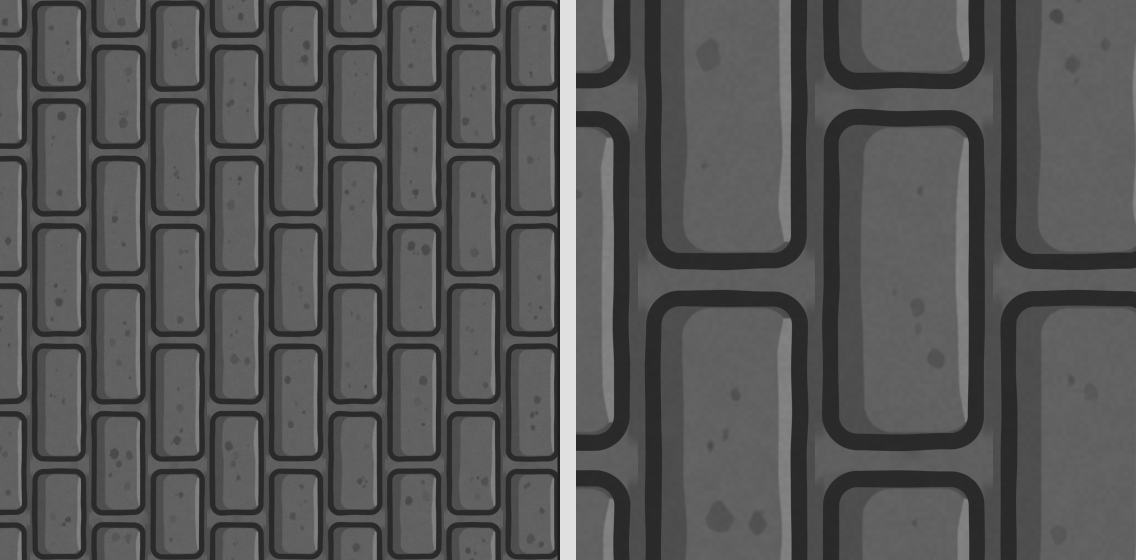
Left, the full canvas; right, a detail of the centre.
Write a WebGL 2 fragment shader that draws this texture.

```glsl
#version 300 es
precision highp float;
// Staggered columns of upright grey bricks with dark rounded outlines, bevels and pits.
uniform vec2 u_resolution;
out vec4 fragColor;

const float PITCH = 0.1057;       // spacing of columns
const float HALF_WIDTH = 0.0482;  // half of a brick, outline included
const float HALF_GAP = 0.0063;    // half of a bed joint
const float OUTLINE = 0.0095;
const float CORNER = 0.0205;
const int PITS = 5;

const vec3 LINE_COLOR = vec3(0.165);
const vec3 SHADE_COLOR = vec3(0.305);
const vec3 FACE_COLOR = vec3(0.382);
const vec3 LIGHT_COLOR = vec3(0.51);
const vec3 PIT_COLOR = vec3(0.27);
const vec3 BORDER_COLOR = vec3(0.12);

float hash(vec2 p) {
  vec3 q = fract(p.xyx * vec3(0.1031, 0.1030, 0.0973));
  q += dot(q, q.yzx + 33.33);
  return fract((q.x + q.y) * q.z);
}

float noise(vec2 p) {
  vec2 i = floor(p), f = fract(p);
  f = f * f * (3.0 - 2.0 * f);
  float low = mix(hash(i), hash(i + vec2(1, 0)), f.x);
  float high = mix(hash(i + vec2(0, 1)), hash(i + vec2(1, 1)), f.x);
  return mix(low, high, f.y);
}

float roundBox(vec2 p, vec2 halfSize, float radius) {
  vec2 q = abs(p) - halfSize + radius;
  return length(max(q, 0.0)) + min(max(q.x, q.y), 0.0) - radius;
}

// Antialiased coverage of the inside of a distance field.
float cover(float d, float soft) {
  return 1.0 - smoothstep(-soft, soft, d);
}

// Height of a bed joint; rows are taller towards the middle.
float seam(float row) {
  float a = row * 1.256637;
  return 0.5 + 0.2021 * row + 0.027 * sin(a) - 0.0063 * sin(2.0 * a)
       - 0.0017 * sin(3.0 * a) - 0.0032 * sin(4.0 * a);
}

// Darkness of the pits scattered over one brick.
float pits(vec2 p, vec2 halfSize, vec2 id, float soft) {
  float dark = 0.0;
  for (int i = 0; i < PITS; i++) {
    vec2 seed = id * 17.0 + float(i) * vec2(5.3, 9.7) + 60.0;
    vec2 place = vec2(hash(seed), hash(seed + 31.0)) - 0.5;
    vec2 offset = p - place * halfSize * vec2(0.95, 1.6) - vec2(0.003, 0.0);
    float size = hash(seed + 71.0);
    float radius = mix(0.002, 0.0085, size * size);
    float ragged = (noise(p * 220.0 + seed) - 0.5) * 0.003;
    float d = length(offset * vec2(1.1, 0.9)) - radius + ragged;
    float strength = mix(0.25, 0.85, hash(seed + 113.0));
    dark = max(dark, cover(d, soft + 0.0009) * strength);
  }
  return dark;
}

// Joints are light across the beds and dark along the upright channels.
vec3 mortar(vec2 uv, float dx, float seamDistance) {
  float blotch = noise(uv * 45.0);
  float channel = smoothstep(-0.004, 0.001, abs(dx) - HALF_WIDTH);
  channel *= smoothstep(0.006, 0.020, seamDistance + (blotch - 0.5) * 0.012);
  float stain = 0.35 * smoothstep(0.6, 0.9, blotch);
  return mix(FACE_COLOR * 0.98, SHADE_COLOR, max(channel, stain));
}

vec3 brick(vec2 p, vec2 halfSize, vec2 id, float soft) {
  vec2 inner = halfSize - OUTLINE;
  float wave = (noise(vec2(p.y * 28.0, id.x * 7.0 + id.y * 3.0 + 90.0)) - 0.5) * 0.003;
  // Raised face leaves a shaded bevel on the left.
  vec2 facePoint = p - vec2(0.0075 + wave, 0.0);
  float face = roundBox(facePoint, inner - vec2(0.0065, 0.001), 0.017);
  vec3 color = mix(SHADE_COLOR, FACE_COLOR, cover(face, soft + 0.0005));
  color = mix(color, PIT_COLOR, pits(p, inner, id, soft));
  // Lit strip on the right, tapering at both ends.
  float taper = 0.004 * smoothstep(inner.y - 0.030, inner.y, abs(p.y));
  float strip = inner.x - 0.0068 + wave + taper - p.x;
  float ends = abs(p.y) - inner.y + 0.007;
  return mix(color, LIGHT_COLOR, cover(max(strip, ends), soft + 0.0004) * 0.95);
}

void main() {
  vec2 uv = gl_FragCoord.xy / u_resolution;
  float soft = 0.75 / min(u_resolution.x, u_resolution.y);

  // Find the brick cell.
  float column = floor(uv.x / PITCH + 0.5);
  float stagger = 0.5 * mod(column, 2.0);
  float row = -4.0 + stagger;
  for (int i = 0; i < 7; i++) row += step(seam(row + 1.0), uv.y);
  float low = seam(row), high = seam(row + 1.0);
  vec2 p = uv - vec2(column * PITCH, 0.5 * (low + high));
  vec2 halfSize = vec2(HALF_WIDTH, 0.5 * (high - low) - HALF_GAP);

  // Layer joint, outline and brick.
  float wobble = (noise(uv * 38.0 + 11.0) - 0.5) * 0.0016;
  float d = roundBox(p, halfSize, CORNER) + wobble;
  vec3 color = mortar(uv, p.x, min(uv.y - low, high - uv.y));
  color = mix(color, LINE_COLOR, cover(d, soft));
  color = mix(color, brick(p, halfSize, vec2(column, row), soft), cover(d + OUTLINE, soft));

  // Dark right border and fine grain.
  color = mix(color, BORDER_COLOR, cover(0.9955 - uv.x, soft));
  float grain = noise(uv * 380.0) + 0.5 * noise(uv * 90.0) - 0.75;
  fragColor = vec4(color * (1.0 + 0.05 * grain), 1.0);
}
```
